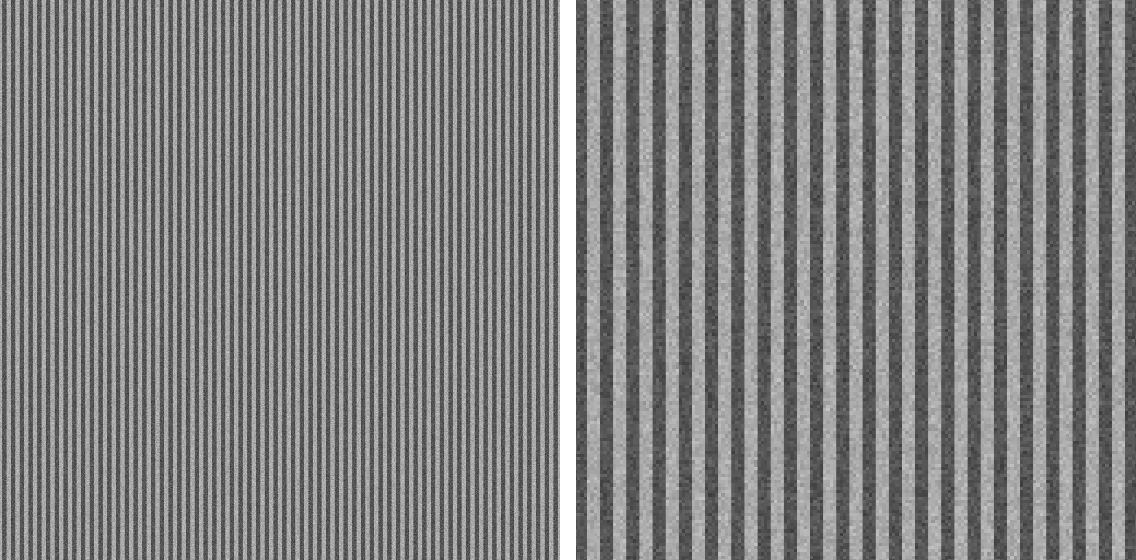
Left, the full canvas; right, a detail of the centre.
Give the GLSL for this pattern, as a three.js fragment shader.

```glsl
varying vec2 vUv;

float hash(vec2 p) {
  vec3 q = fract(vec3(p.xyx) * 0.1031);
  q += dot(q, q.yzx + 33.33);
  return fract((q.x + q.y) * q.z);
}

// Signed distance to the nearest stripe edge, positive inside a light stripe
float stripeDistance(float x, float count, float lightShare) {
  float fromCentre = abs(fract(x * count + 0.5) - 0.5);
  return (0.5 * lightShare - fromCentre) / count;
}

// Bell-shaped grain from -1 to 1, one value per cell
float cellGrain(vec2 uv, float cells) {
  vec2 cell = floor(uv * cells);
  float sum = hash(cell) + hash(cell + 617.0) + hash(cell + 1291.0);
  return sum / 1.5 - 1.0;
}

void main() {
  const float STRIPES = 64.0;
  const float LIGHT_SHARE = 0.5;
  const float GRAIN_CELLS = 512.0;
  const float GRAIN_STRENGTH = 0.11;
  const vec3 DARK = vec3(0.33);
  const vec3 LIGHT = vec3(0.67);

  // Vertical stripes, a light one centred on the left edge
  float softness = 0.5 * fwidth(vUv.x);
  float edge = stripeDistance(vUv.x, STRIPES, LIGHT_SHARE);
  vec3 color = mix(DARK, LIGHT, smoothstep(-softness, softness, edge));

  // Fine grain
  color += GRAIN_STRENGTH * cellGrain(vUv, GRAIN_CELLS);

  gl_FragColor = vec4(color, 1.0);
}
```
